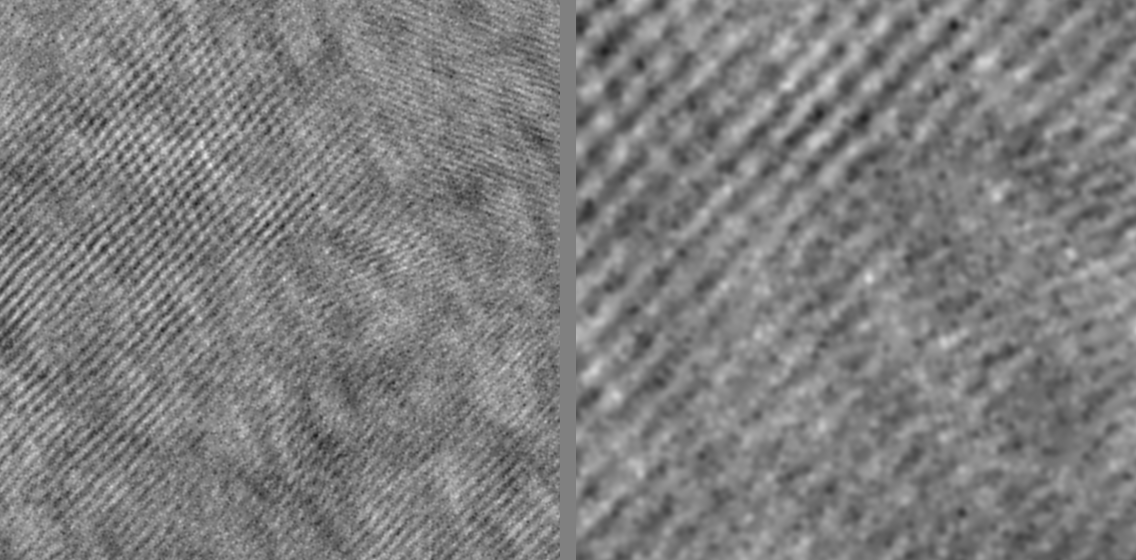
Left, the full canvas; right, a detail of the centre.
Reproduce this texture procedurally as a Shadertoy shader.

```glsl
const float MEAN_GREY = 0.498;
const float MAIN_FRINGES = 51.0;      // periods per canvas
const float CROSS_FRINGES = 46.0;
const float FINE_FRINGES = 80.0;
const float MAIN_ANGLE = 0.80;        // direction along the fringes, radians
const float CROSS_ANGLE = 1.98;
const float FALLING_ANGLE = -0.36;
const float RISING_ANGLE = 0.32;
const float STEEP_ANGLE = 1.30;
const float STREAK_ANGLE = -0.96;
const float MAIN_CONTRAST = 0.105;
const float CROSS_CONTRAST = 0.055;
const float FINE_CONTRAST = 0.048;
const float GRAIN_SCALE = 190.0;
const float GRAIN_CONTRAST = 0.041;
const vec2 FIBRE_SCALE = vec2(55.0, 115.0);
const float FIBRE_CONTRAST = 0.032;
const float BLOTCH_CONTRAST = 0.028;
const float STREAK_CONTRAST = 0.032;

vec3 hash32(vec2 p) {
    vec3 q = fract(vec3(p.xyx) * vec3(0.1031, 0.1030, 0.0973));
    q += dot(q, q.yxz + 33.33);
    return fract((q.xxy + q.yzz) * q.zyx);
}

// Cellular noise: signed soft bumps on jittered points, about unit deviation
float bumps(vec2 p) {
    vec2 cell = floor(p);
    float sum = 0.0;
    for (int y = -1; y <= 1; y++) {
        for (int x = -1; x <= 1; x++) {
            vec2 id = cell + vec2(x, y);
            vec3 h = hash32(id + 200.0);
            vec2 d = p - id - h.xy;
            float k = max(0.0, 1.0 - dot(d, d));
            sum += (2.0 * h.z - 1.0) * k * k * k;
        }
    }
    return 2.6 * sum;
}

// Coordinates along and across a direction
vec2 along(vec2 p, float angle) {
    vec2 axis = vec2(cos(angle), sin(angle));
    return vec2(dot(p, axis), dot(p, vec2(-axis.y, axis.x)));
}

float fringe(vec2 p, float angle, float count, float phase) {
    return sin(6.28318 * count * along(p, angle).y + phase);
}

// Soft elliptical region
float region(vec2 p, vec2 center, vec2 radius) {
    vec2 d = (p - center) / radius;
    return exp(-dot(d, d));
}

void mainImage(out vec4 fragColor, in vec2 fragCoord) {
    vec2 p = fragCoord / iResolution.xy;

    // Lattice bending and local changes of visibility
    float slow = bumps(p * 4.0 + 3.0);
    float bend = 0.8 * slow + 0.3 * bumps(p * 24.0);
    float visibility = max(0.2, 1.0 + 0.28 * bumps(p * 13.0 + 40.0));

    // Crystal domains
    float leftDomain = region(p, vec2(0.10, 0.38), vec2(0.39, 0.42));
    float upperDomain = region(p, vec2(0.33, 0.76), vec2(0.28, 0.30));
    float cornerDomain = region(p, vec2(0.92, 0.07), vec2(0.36, 0.20));
    float middleDomain = region(p, vec2(0.62, 0.65), vec2(0.24, 0.13));
    float mainMask = min(1.0, leftDomain + 0.7 * upperDomain
                   + 0.8 * cornerDomain + 0.45 * middleDomain);
    float crossMask = min(1.0, upperDomain + 0.3 * leftDomain);
    float fallingMask = region(p, vec2(0.88, 0.82), vec2(0.30, 0.27));
    float risingMask = region(p, vec2(0.66, 0.48), vec2(0.22, 0.14));
    float steepMask = region(p, vec2(0.55, 0.17), vec2(0.17, 0.16));
    float edgeMask = region(p, vec2(0.92, 0.36), vec2(0.20, 0.18));

    // Fringes of each domain
    float fringes = MAIN_CONTRAST * mainMask
                  * fringe(p, MAIN_ANGLE, MAIN_FRINGES, bend);
    fringes += CROSS_CONTRAST * crossMask
             * fringe(p, CROSS_ANGLE, CROSS_FRINGES, 1.3 * bend);
    fringes += FINE_CONTRAST * (
          fallingMask * fringe(p, FALLING_ANGLE, FINE_FRINGES, 1.3 * bend)
        + risingMask * fringe(p, RISING_ANGLE, FINE_FRINGES, 1.6 * bend)
        + 0.7 * steepMask * fringe(p, STEEP_ANGLE, FINE_FRINGES, bend)
        + 0.7 * edgeMask * fringe(p, MAIN_ANGLE, FINE_FRINGES, bend));

    // Thickness blotches, slanted streaks and thin curved bend contours
    vec2 warped = p + 0.015 * vec2(slow, bumps(p * 7.0 + 60.0));
    float blotches = 0.5 * bumps(p * 5.0 + 80.0) + 0.85 * bumps(warped * 17.0);
    float streaks = bumps(along(warped, STREAK_ANGLE) * vec2(10.0, 32.0) + 20.0);
    float contour = bumps(warped * 4.5 + 110.0);
    float ridge = exp(-250.0 * contour * contour)
                * smoothstep(0.0, 1.2, bumps(p * 6.0 + 130.0));

    // Fine grain, and fibres drawn out along the nearest lattice direction
    float grain = bumps(p * GRAIN_SCALE);
    float mainFibres = bumps(along(p, MAIN_ANGLE) * FIBRE_SCALE + 17.0);
    float fallingFibres = bumps(along(p, FALLING_ANGLE) * FIBRE_SCALE + 57.0);
    float fibres = mix(mainFibres, fallingFibres, smoothstep(0.2, 0.6, fallingMask));

    float grey = MEAN_GREY + fringes * visibility
               + BLOTCH_CONTRAST * blotches
               + STREAK_CONTRAST * streaks
               + 0.05 * ridge
               + 0.04 * region(p, vec2(0.05, 0.88), vec2(0.20, 0.12))
               - 0.025 * region(p, vec2(0.75, 0.28), vec2(0.35, 0.22))
               + GRAIN_CONTRAST * grain
               + FIBRE_CONTRAST * fibres;
    fragColor = vec4(vec3(clamp(grey, 0.0, 1.0)), 1.0);
}
```
